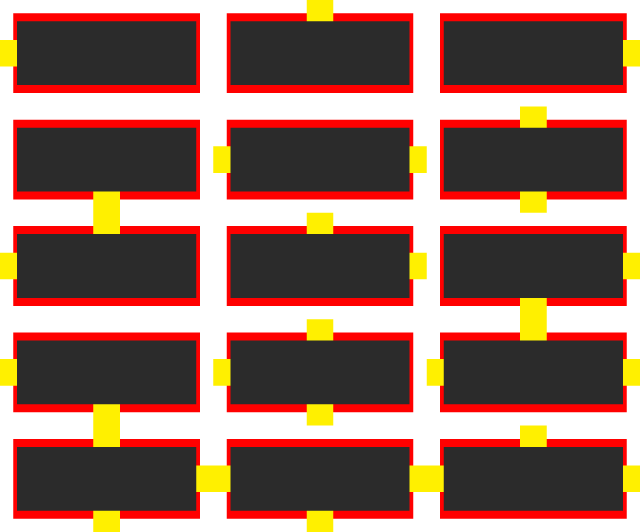
Reproduce this pattern procedurally as a WebGL 1 fragment shader.

```glsl
precision highp float;

// A 3 x 5 grid of dark, red-framed panels on white, joined by yellow tabs.
// Each cell holds one panel and a set of sides that carry a tab; the cell is
// shaded with hard-edged boxes and smoothed by averaging a grid of samples.

uniform vec2 u_resolution;

const vec2 GRID = vec2(3.0, 5.0);             // cells across and down
const int SAMPLES = 4;                        // samples per pixel side

// Half sizes, in units of one cell
const vec2 FRAME_HALF = vec2(0.4375, 0.375);
const vec2 PANEL_HALF = vec2(0.42, 0.30);
const vec2 TAB_HALF = vec2(0.0625, 0.125);    // half width of tabs along x, y

const vec3 PAPER = vec3(1.0, 1.0, 1.0);
const vec3 RED = vec3(1.0, 0.0, 0.0);
const vec3 DARK = vec3(0.17, 0.17, 0.17);
const vec3 YELLOW = vec3(1.0, 0.94, 0.0);

// Flags that add up to the set of tabbed sides
const float LEFT = 1.0;
const float RIGHT = 2.0;
const float TOP = 4.0;
const float BOTTOM = 8.0;

// Tabbed sides of a cell, with rows counted from the top
float tabSides(vec2 cell) {
  vec3 row = vec3(LEFT, TOP, RIGHT);
  if (cell.y > 0.5) row = vec3(BOTTOM, LEFT + RIGHT, TOP + BOTTOM);
  if (cell.y > 1.5) row = vec3(LEFT + TOP, TOP + RIGHT, RIGHT + BOTTOM);
  if (cell.y > 2.5) row = vec3(LEFT + BOTTOM, LEFT + TOP + BOTTOM, LEFT + TOP + RIGHT);
  if (cell.y > 3.5) row = vec3(TOP + RIGHT + BOTTOM, LEFT + RIGHT + BOTTOM, LEFT + TOP + RIGHT);
  return cell.x < 0.5 ? row.x : (cell.x < 1.5 ? row.y : row.z);
}

bool hasSide(float sides, float side) {
  return mod(floor(sides / side + 0.01), 2.0) > 0.5;
}

bool insideBox(vec2 p, vec2 halfSize) {
  return all(lessThan(abs(p), halfSize));
}

// Colour at a point of the canvas, uv running from 0 to 1
vec3 pattern(vec2 uv) {
  vec2 g = fract(uv) * GRID;
  vec2 p = fract(g) - 0.5;
  vec2 cell = floor(g);
  cell.y = GRID.y - 1.0 - cell.y;

  // Panel and frame
  if (insideBox(p, PANEL_HALF)) return DARK;
  vec3 color = insideBox(p, FRAME_HALF) ? RED : PAPER;

  // Tabs run from the panel edge to the cell border
  float sides = tabSides(cell);
  bool sideTab = abs(p.y) < TAB_HALF.y && abs(p.x) > PANEL_HALF.x
    && hasSide(sides, p.x < 0.0 ? LEFT : RIGHT);
  bool endTab = abs(p.x) < TAB_HALF.x && abs(p.y) > PANEL_HALF.y
    && hasSide(sides, p.y < 0.0 ? BOTTOM : TOP);
  return sideTab || endTab ? YELLOW : color;
}

void main() {
  // Average evenly spaced samples over the pixel
  float count = float(SAMPLES);
  vec3 sum = vec3(0.0);
  for (int j = 0; j < SAMPLES; j++) {
    for (int i = 0; i < SAMPLES; i++) {
      vec2 offset = (vec2(float(i), float(j)) + 0.5) / count - 0.5;
      sum += pattern((gl_FragCoord.xy + offset) / u_resolution);
    }
  }
  gl_FragColor = vec4(sum / (count * count), 1.0);
}
```
